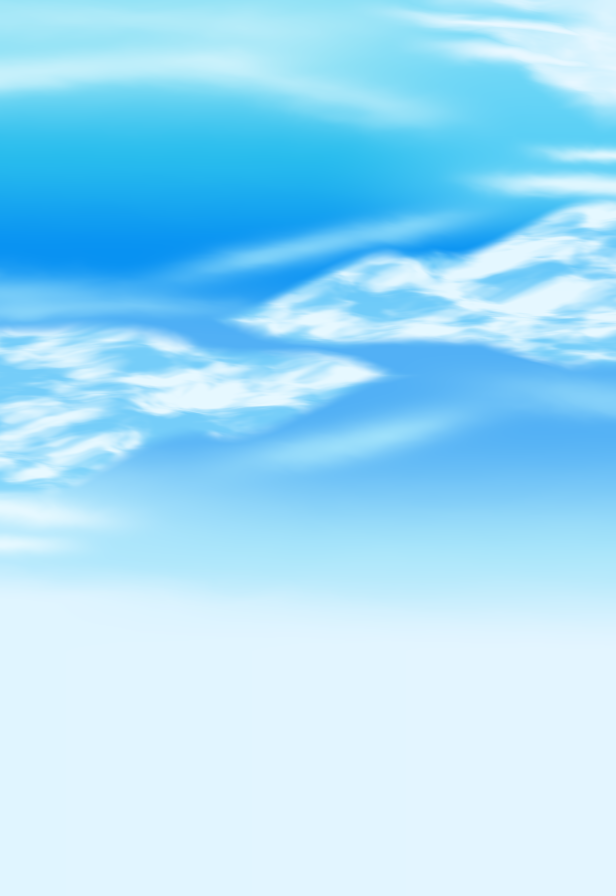
Give the GLSL for this texture, as a Shadertoy shader.

```glsl
// Bright summer sky: wind-combed clouds over deep blue, fading into pale haze.

float hash(vec2 p) {
    vec3 q = fract(vec3(p.xyx) * 0.1031);
    q += dot(q, q.yzx + 33.33);
    return fract((q.x + q.y) * q.z);
}

float noise(vec2 p) {
    vec2 cell = floor(p), f = fract(p);
    f = f * f * (3.0 - 2.0 * f);
    return mix(mix(hash(cell), hash(cell + vec2(1, 0)), f.x),
               mix(hash(cell + vec2(0, 1)), hash(cell + vec2(1, 1)), f.x), f.y);
}

float fbm(vec2 p) {
    float sum = 0.0, amp = 0.5;
    for (int i = 0; i < 4; i++) {
        sum += amp * noise(p);
        p = mat2(1.6, 0.5, -0.5, 1.9) * p + 7.3;
        amp *= 0.5;
    }
    return sum / 0.9375;
}

// Soft streak from a to b, tapered at both ends
float streak(vec2 p, vec2 a, vec2 b, float width) {
    float t = (p.x - a.x) / (b.x - a.x);
    float d = (p.y - mix(a.y, b.y, t)) / width;
    return exp(-d * d) * smoothstep(0.0, 0.4, t) * smoothstep(1.0, 0.6, t);
}

// Soft-edged layer between two height curves
float layer(float y, float bottom, float top, float soft) {
    return smoothstep(-0.3 * soft, soft, min(y - bottom, top - y));
}

vec3 skyGradient(vec2 p) {
    float y = p.y;
    vec3 c = vec3(0.89, 0.96, 1.0);
    c = mix(c, vec3(0.66, 0.90, 0.98), smoothstep(0.27, 0.40, y));
    c = mix(c, vec3(0.32, 0.69, 0.96), smoothstep(0.37, 0.53, y));
    c = mix(c, vec3(0.03, 0.57, 0.95), smoothstep(0.62, 0.71, y));
    c = mix(c, vec3(0.16, 0.74, 0.93), smoothstep(0.71, 0.84, y));
    c = mix(c, vec3(0.55, 0.88, 0.96), smoothstep(0.82, 0.94, y));
    // Lighter cyan towards the right
    float right = smoothstep(0.5, 0.85, p.x) * smoothstep(0.71, 0.80, y);
    return mix(c, vec3(0.40, 0.83, 0.97), 0.75 * right);
}

void mainImage(out vec4 fragColor, in vec2 fragCoord) {
    vec2 uv = fragCoord / iResolution.xy;
    float broad = fbm(uv * vec2(5.0, 18.0)) - 0.5;
    float fine = fbm(uv * vec2(14.0, 48.0) + 3.0 * broad) - 0.5;
    vec2 p = uv + vec2(0.04, 0.018) * broad + vec2(0.02, 0.010) * fine;
    float x = p.x, y = p.y;
    vec3 white = vec3(0.92, 0.98, 1.0);
    vec3 paleBlue = vec3(0.70, 0.91, 0.99);
    vec3 col = skyGradient(vec2(uv.x, mix(uv.y, y, 0.5)));

    // Thin veil across the top
    float veil = streak(p, vec2(-0.4, 0.90), vec2(0.65, 0.945), 0.020);
    veil += 0.8 * streak(p, vec2(0.25, 0.93), vec2(0.85, 0.855), 0.022);
    veil += 0.6 * streak(p, vec2(-0.4, 0.99), vec2(0.9, 0.965), 0.022);
    col = mix(col, vec3(0.84, 0.96, 0.99), min(veil, 1.0) * clamp(0.68 + 0.9 * broad, 0.0, 1.0));

    // Diagonal soft streaks and low blue bands
    float soft = 0.75 * streak(p, vec2(0.16, 0.675), vec2(0.88, 0.775), 0.017);
    soft += 0.6 * streak(p, vec2(0.25, 0.465), vec2(0.90, 0.555), 0.020);
    soft += 0.5 * streak(p, vec2(-0.4, 0.69), vec2(0.36, 0.665), 0.020);
    soft += 0.4 * streak(p, vec2(-0.3, 0.65), vec2(0.55, 0.655), 0.012);
    soft += 0.5 * streak(p, vec2(0.62, 0.575), vec2(1.4, 0.53), 0.020);
    col = mix(col, vec3(0.70, 0.93, 0.99), clamp(soft * (1.0 + broad), 0.0, 1.0));

    // Pale haze at lower left
    float haze = smoothstep(0.55, 0.0, uv.x) * smoothstep(0.53, 0.43, y);
    col = mix(col, paleBlue, 0.85 * haze * smoothstep(0.28, 0.38, y));
    float mist = smoothstep(0.39, 0.33, y + 0.05 * uv.x) * smoothstep(0.9, 0.0, uv.x);
    col = mix(col, vec3(0.88, 0.96, 1.0), mist);

    // Right cloud bank, pointing left
    float top = 0.641 + 0.078 * smoothstep(0.30, 0.64, x) + 0.062 * smoothstep(0.72, 0.98, x);
    float bottom = 0.641 - 0.026 * smoothstep(0.33, 0.50, x) - 0.030 * smoothstep(0.76, 0.92, x);
    float bank = layer(y, bottom, top, 0.014) * smoothstep(0.32, 0.37, x);

    // Left cloud bank, pointing right
    top = 0.638 - 0.028 * smoothstep(0.10, 0.45, x) - 0.030 * smoothstep(0.50, 0.68, x);
    bottom = 0.442 + 0.066 * smoothstep(0.05, 0.30, x) + 0.072 * smoothstep(0.36, 0.68, x);
    bank = max(bank, layer(y, bottom, top, 0.015) * smoothstep(0.69, 0.64, x));

    // Combed, rippled light inside the banks
    float ripple = fbm(vec2(uv.x * 13.0 + uv.y * 9.0, uv.y * 58.0 - uv.x * 5.0) + 2.5 * broad);
    float glow = smoothstep(0.25, 0.72, ripple + 0.25 * broad);
    vec3 cloud = mix(vec3(0.49, 0.83, 0.98), white, glow);
    col = mix(col, cloud, bank * mix(0.82, 0.97, glow));

    // Bright sheet in the top right corner
    float rim = 1.0 - 0.14 * smoothstep(0.62, 1.0, x);
    float sheet = smoothstep(-0.008, 0.035, y - rim) * smoothstep(0.60, 0.82, x);
    float gap = streak(p, vec2(0.66, 0.998), vec2(0.98, 0.972), 0.012);
    sheet *= (1.0 - 0.75 * gap) * (0.85 + 0.5 * fine);
    sheet = max(sheet, streak(p, vec2(0.54, 0.993), vec2(1.15, 0.945), 0.010));
    sheet = max(sheet, streak(p, vec2(0.62, 0.952), vec2(1.10, 0.915), 0.011));
    col = mix(col, vec3(0.91, 0.97, 1.0), clamp(sheet, 0.0, 1.0));

    // Small bright wisps at both sides
    float wisps = streak(p, vec2(0.80, 0.832), vec2(1.3, 0.828), 0.009);
    wisps += streak(p, vec2(0.70, 0.803), vec2(1.25, 0.787), 0.012);
    wisps += streak(p, vec2(-0.35, 0.438), vec2(0.30, 0.419), 0.014);
    wisps += streak(p, vec2(-0.30, 0.396), vec2(0.20, 0.392), 0.010);
    col = mix(col, white, 0.92 * min(wisps, 1.0));

    fragColor = vec4(col, 1.0);
}
```
